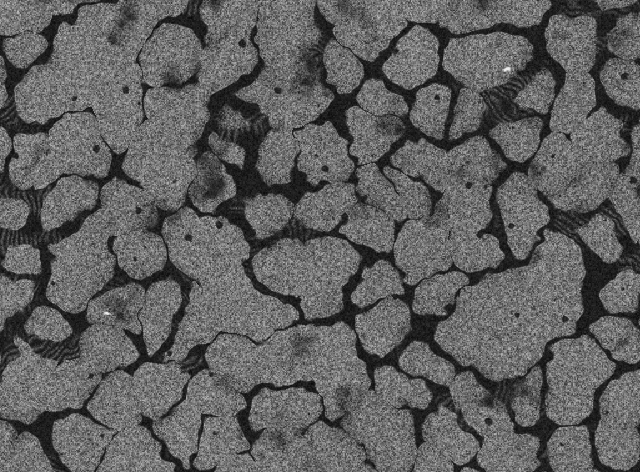
Give the GLSL for this texture, as a WebGL 2 fragment shader.

```glsl
#version 300 es
precision highp float;

uniform vec2 u_resolution;
out vec4 fragColor;

vec2 hash2(vec2 p) {
    vec3 q = fract(vec3(p.xyx) * vec3(0.1031, 0.1030, 0.0973));
    q += dot(q, q.yzx + 33.33);
    return fract((q.xx + q.yz) * q.zy);
}

float valueNoise(vec2 p) {
    vec2 i = floor(p), f = fract(p);
    f = f * f * (3.0 - 2.0 * f);
    float low = mix(hash2(i).x, hash2(i + vec2(1, 0)).x, f.x);
    float high = mix(hash2(i + vec2(0, 1)).x, hash2(i + vec2(1, 1)).x, f.x);
    return mix(low, high, f.y);
}

float fbm(vec2 p) {
    return 0.55 * valueNoise(p) + 0.3 * valueNoise(p * 2.1 + 7.3) + 0.15 * valueNoise(p * 4.3 + 19.1);
}

vec2 site(vec2 cell) {
    return cell + 0.06 + 0.88 * hash2(cell + 41.0);
}

// Cells sharing a group fuse into one larger grain
float group(vec2 cell) {
    return floor(hash2(cell + 137.0).x * 4.5);
}

// Rounded distance to the grain boundary, in cell widths
float boundaryDistance(vec2 p) {
    vec2 home = floor(p), nearest = home;
    float best = 1e3;
    for (int y = -1; y <= 1; y++)
    for (int x = -1; x <= 1; x++) {
        vec2 cell = home + vec2(x, y);
        float d = length(site(cell) - p);
        if (d < best) { best = d; nearest = cell; }
    }
    vec2 a = site(nearest) - p;
    float sum = 1e-5;
    for (int y = -2; y <= 2; y++)
    for (int x = -2; x <= 2; x++) {
        vec2 cell = nearest + vec2(x, y);
        if (group(cell) == group(nearest)) continue;
        vec2 b = site(cell) - p;
        sum += exp(-10.0 * dot(0.5 * (a + b), normalize(b - a)));
    }
    return -log(sum) / 10.0;
}

// Scattered round pits in x, rare bright debris in y
vec2 specks(vec2 p, float blur) {
    vec2 q = p * 17.0, home = floor(q), cover = vec2(0);
    for (int y = -1; y <= 1; y++)
    for (int x = -1; x <= 1; x++) {
        vec2 cell = home + vec2(x, y);
        vec2 kind = hash2(cell + 211.0);
        vec2 d = (q - cell - hash2(cell + 307.0)) / 17.0;
        d += 0.004 * (vec2(valueNoise(p * 160.0), valueNoise(p * 160.0 + 50.0)) - 0.5);
        float radius = 0.0012 + 0.0075 * pow(kind.y, 5.0);
        float pit = 1.0 - smoothstep(radius - blur, radius + blur, length(d));
        cover.x = max(cover.x, pit * step(kind.x, 0.45));
        float chip = 1.0 - smoothstep(0.002, 0.002 + 2.0 * blur, length(d * vec2(0.6, 1.0)));
        cover.y = max(cover.y, chip * step(0.992, kind.x));
    }
    return cover;
}

void main() {
    vec2 p = gl_FragCoord.xy / u_resolution.y;
    float pixel = 1.0 / u_resolution.y;
    vec2 q = p * 9.5 + 3.0;

    // Warped grains outlined by a film of uneven width
    vec2 warped = q + 0.42 * (vec2(fbm(q * 1.3), fbm(q * 1.3 + 60.0)) - 0.5);
    warped += 0.09 * (vec2(valueNoise(q * 6.0), valueNoise(q * 6.0 + 30.0)) - 0.5);
    float dist = boundaryDistance(warped);
    float pocket = smoothstep(0.66, 0.86, valueNoise(q * 0.75 + 11.0));
    float width = 0.026 + 0.24 * (fbm(q * 0.9 + 83.0) - 0.5) + 0.09 * pocket;
    width += 0.05 * (valueNoise(q * 7.0 + 5.0) - 0.5);
    float soft = max(0.022, 9.5 * pixel);
    float film = 1.0 - smoothstep(width - soft, width + soft, dist);

    // Fine lamellae inside the wide pockets
    float angle = 6.28 * hash2(floor(q * 0.7) + 9.0).x;
    float stripe = 0.5 + 0.5 * cos(52.0 * dot(warped, vec2(cos(angle), sin(angle))));
    float lamella = stripe * smoothstep(0.04, 0.1, width) * smoothstep(0.4, 0.65, valueNoise(q * 2.5));

    // Metal tone with broad drift, boundary haze and sooty blotches
    float metal = 0.462 + 0.07 * (fbm(p * 3.0 + 2.0) - 0.5);
    float haze = exp(-9.0 * max(dist - width, 0.0)) * smoothstep(0.4, 0.75, fbm(q * 0.8 + 29.0));
    float soot = smoothstep(0.64, 0.86, fbm(q * 1.1 + 47.0));
    float mottle = smoothstep(0.45, 0.8, valueNoise(q * 7.0 + 71.0));
    metal -= 0.13 * haze + soot * (0.16 + 0.14 * mottle);

    // Grain of the scan, weaker in the dark phase
    vec2 dots = hash2(floor(p * 378.0) + 500.0);
    float grain = 0.19 * (dots.x + dots.y - 1.0) + 0.2 * (valueNoise(p * 250.0 + 90.0) - 0.5);
    float tone = mix(metal, 0.115 + 0.17 * lamella, film);
    vec2 speck = specks(p, max(0.0012, pixel));
    tone = mix(tone, 0.09, 0.85 * speck.x);
    tone += grain * mix(0.3, 1.0, smoothstep(0.1, 0.42, tone));
    tone = mix(tone, 0.92, speck.y);

    fragColor = vec4(vec3(clamp(tone, 0.0, 1.0)), 1.0);
}
```
